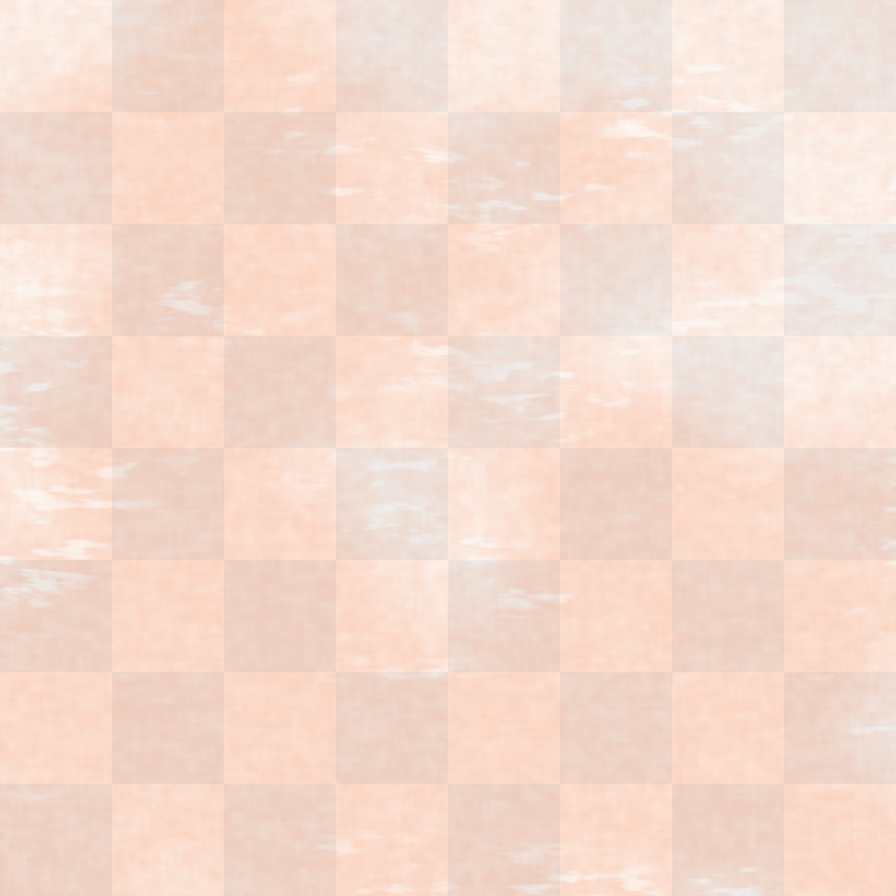
Reproduce this pattern procedurally as a Shadertoy shader.

```glsl
const float CELLS = 8.0;
const vec3 PEACH = vec3(0.985, 0.838, 0.765);
const vec3 CHALK = vec3(0.985, 0.955, 0.935);
const vec3 SHADE = vec3(0.95, 0.965, 0.977);   // tint of the darker squares
const float BASE_WEAR = 0.10;
const float CLOUD_WEAR = 0.65;
const float GRAIN_WEAR = 0.55;
const float SCRATCH_WEAR = 0.60;
const float EDGE_FADE = 0.22;
const float CELL_VARIATION = 0.08;
const float WEAVE = 0.012;

float hash(vec2 p) {
    return fract(sin(dot(p, vec2(127.1, 311.7))) * 43758.55);
}

float noise(vec2 p) {
    vec2 i = floor(p), f = fract(p);
    f = f * f * (3.0 - 2.0 * f);
    return mix(mix(hash(i), hash(i + vec2(1, 0)), f.x),
               mix(hash(i + vec2(0, 1)), hash(i + vec2(1, 1)), f.x), f.y);
}

float fbm(vec2 p) {
    float sum = 0.0, amplitude = 0.533;
    for (int i = 0; i < 4; i++) {
        sum += amplitude * noise(p);
        p = mat2(1.6, 1.2, -1.2, 1.6) * p + 17.3;
        amplitude *= 0.5;
    }
    return sum;
}

// Layered noise kept axis aligned, for horizontal streaks
float streaks(vec2 p) {
    return 0.55 * noise(p) + 0.3 * noise(p * 2.1 + 5.7) + 0.15 * noise(p * 4.3 + 9.1);
}

// 1 on the darker squares, 0 on the lighter, blended over one pixel
float checker(vec2 p, float pixel) {
    vec2 borderDistance = 0.5 - abs(mod(p + 0.5, 2.0) - 1.0);
    vec2 wave = clamp(2.0 * borderDistance / pixel, -1.0, 1.0);
    return 0.5 + 0.5 * wave.x * wave.y;
}

float wearAmount(vec2 uv) {
    // Broad faded clouds, stronger at the sides and towards the top
    float side = abs(uv.x - 0.5) * 2.0;
    float edge = side * side * smoothstep(0.0, 0.5, uv.y);
    edge += 0.5 * smoothstep(0.7, 1.0, uv.y);
    float clouds = fbm(uv * vec2(4.0, 4.5) + 3.1);
    float faded = smoothstep(0.4, 0.85, clouds + EDGE_FADE * edge);

    // Fine mottling
    float grain = fbm(uv * vec2(75.0, 90.0)) - 0.5;

    // Dry brush scratches gathered in patches
    vec2 bent = uv + 0.012 * vec2(0.0, noise(uv * 9.0));
    float patches = smoothstep(0.45, 0.7, fbm(uv * vec2(5.0, 9.0) + 41.0));
    float scratches = smoothstep(0.55, 0.78, streaks(bent * vec2(24.0, 85.0)));

    return BASE_WEAR + CLOUD_WEAR * faded + GRAIN_WEAR * grain
         + SCRATCH_WEAR * scratches * (0.12 + patches);
}

void mainImage(out vec4 fragColor, in vec2 fragCoord) {
    vec2 uv = fragCoord / iResolution.y;
    vec2 grid = uv * CELLS;

    float wear = wearAmount(uv);
    wear += CELL_VARIATION * (hash(floor(grid) + 7.0) - 0.5);
    vec3 color = mix(PEACH, CHALK, clamp(wear, 0.0, 1.0));

    // Checkerboard tint and a faint cloth texture
    color *= mix(vec3(1.0), SHADE, checker(grid, CELLS / iResolution.y));
    float threads = noise(uv * vec2(220.0, 50.0)) + noise(uv * vec2(50.0, 220.0)) - 1.0;
    color += WEAVE * threads;

    fragColor = vec4(clamp(color, 0.0, 1.0), 1.0);
}
```
